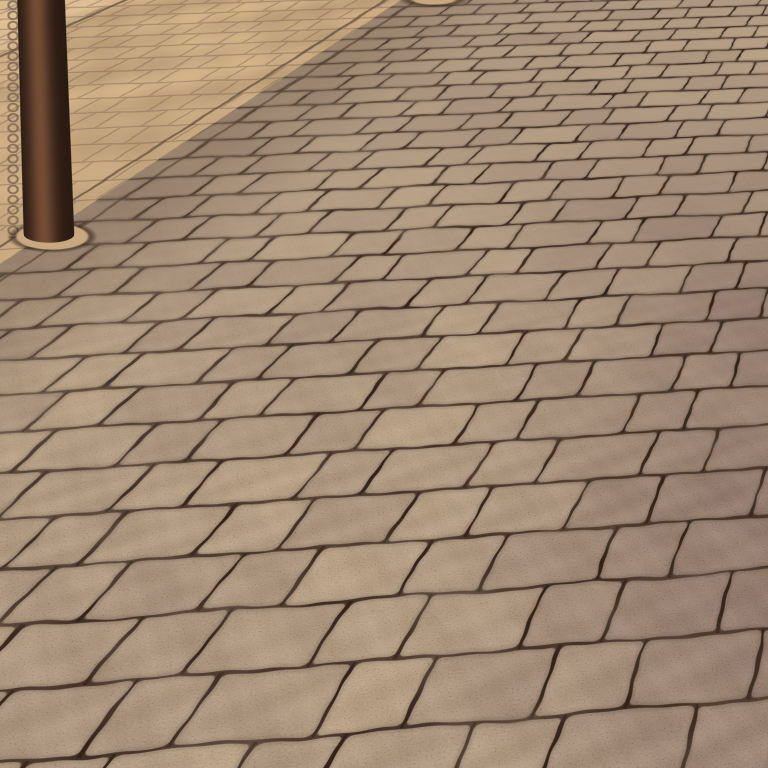
A WebGL 2 fragment shader for this texture:

```glsl
#version 300 es
precision highp float;
uniform vec2 u_resolution;
out vec4 outColor;

const vec3 CLAY = vec3(0.70, 0.61, 0.515);
const vec3 SHADED_CLAY = vec3(0.60, 0.51, 0.45);
const vec3 SAND = vec3(0.78, 0.66, 0.50);
const vec3 UMBER = vec3(0.47, 0.38, 0.31);
const vec3 JOINT = vec3(0.23, 0.165, 0.12);
const vec3 BLACK_BROWN = vec3(0.16, 0.10, 0.07);
const float HORIZON = 1.513;
const float PERIOD = 0.19;      // one long plus one short paver
const float LONG_SHARE = 0.60;

float hash(vec2 p) {
  return fract(sin(dot(p, vec2(127.1, 311.7))) * 43758.5453);
}

// Distance to the nearest scattered point
float cellular(vec2 p) {
  vec2 cell = floor(p);
  float nearest = 2.0;
  for (int j = -1; j <= 1; j++)
    for (int i = -1; i <= 1; i++) {
      vec2 c = cell + vec2(i, j);
      vec2 point = c + vec2(hash(c), hash(c + 37.0));
      nearest = min(nearest, length(p - point));
    }
  return nearest;
}

float waves(vec2 p) {
  return 0.5 * sin(p.x + 1.7 * sin(p.y)) + 0.3 * sin(2.3 * p.y - p.x)
       + 0.2 * sin(4.1 * p.x + 3.0 * p.y);
}

float cover(float dist, float halfWidth, float px) {
  return 1.0 - smoothstep(halfWidth - px, halfWidth + px, dist);
}

float softMin(float a, float b, float r) {
  float h = max(r - abs(a - b), 0.0) / r;
  return min(a, b) - 0.25 * h * h * r;
}

float gradientLength(float v) {
  return length(vec2(dFdx(v), dFdy(v)) * u_resolution);
}

// Ground plane: x runs along a row, y counts rows
vec2 groundPoint(vec2 uv, float depth) {
  return vec2(uv.x - 1.302, 22.6 * (1.0 - 0.057 * uv.x)) / depth;
}

float ellipse(vec2 p, vec2 radii) {
  return (length(p / radii) - 1.0) * min(radii.x, radii.y);
}

// Returns joint distance along a row (in periods) and the paver number
vec2 rowJoints(float along, float row) {
  float u = along / PERIOD - mix(-0.04, 0.20, mod(row, 2.0));
  u += 0.03 * (hash(vec2(row, 5.0)) - 0.5);
  float cell = floor(u);
  u -= cell;
  float a = 0.05 * (hash(vec2(cell, row)) - 0.5);
  float b = LONG_SHARE + 0.06 * (hash(vec2(cell + 0.5, row)) - 0.5);
  float c = 1.0 + 0.05 * (hash(vec2(cell + 1.0, row)) - 0.5);
  float dist = min(abs(u - a), min(abs(u - b), abs(u - c)));
  return vec2(dist, 2.0 * cell + step(a, u) + step(b, u) + step(c, u));
}

vec3 pavers(vec2 uv, vec2 g, vec2 scale, float depth, float px) {
  float row = floor(g.y);
  vec2 joint = rowJoints(g.x, row);
  float across = (0.5 - abs(fract(g.y) - 0.5)) / scale.y;
  float along = joint.x * PERIOD / scale.x;
  float edge = softMin(across, along, 0.006 * depth);
  float near = smoothstep(0.5, 1.3, depth);

  // Broad light, tint of each paver and stone grain
  float shade = smoothstep(0.55, 1.05, uv.x) * smoothstep(1.0, 0.5, uv.y);
  shade += 0.18 * waves(uv * 9.0) + 0.45 * (hash(vec2(joint.y, row)) - 0.35);
  vec3 color = mix(CLAY, SHADED_CLAY, clamp(shade, -0.2, 1.2));
  color = mix(color, UMBER, 0.4 * smoothstep(-1.15, -1.5, g.x));
  float pits = cellular(g * vec2(190.0, 17.0));
  float grain = cellular(g * vec2(420.0, 38.0) + 9.0);
  color *= 1.0 + near * (0.07 * (grain - 0.45) - 0.12 * cover(pits, 0.10, 0.08));
  color += 0.03 * waves(g * vec2(60.0, 5.0)) * near;

  // Worn rims and joints
  color *= 1.0 - 0.12 * cover(edge, 0.0035 * depth, 0.003 * depth);
  float width = depth * (0.0014 + 0.0006 * waves(g * vec2(43.0, 4.0)));
  float wear = 0.80 + 0.2 * waves(g * vec2(27.0, 2.0));
  wear *= mix(0.65, 1.0, smoothstep(-1.4, -0.75, g.x));
  float cross = cover(along, width * 1.15, px);
  float gap = max(cover(edge, width, px) * wear, cross * min(1.0, wear + 0.1));
  return mix(color, mix(JOINT, BLACK_BROWN, 0.5 * cross), gap);
}

vec3 sandyWalk(vec2 g, vec2 scale, float px) {
  float row = floor(g.y);
  float across = (0.5 - abs(fract(g.y) - 0.5)) / scale.y;
  float along = rowJoints(g.x * 1.4, row).x * PERIOD / (1.4 * scale.x);
  vec3 color = SAND * (1.0 + 0.07 * waves(g * vec2(13.0, 0.8)));
  color = mix(color, vec3(0.92, 0.80, 0.63), 0.6 * smoothstep(-2.2, -2.3, g.x));
  return mix(color, UMBER, 0.45 * cover(min(across, along), 0.0008, px));
}

void main() {
  vec2 uv = gl_FragCoord.xy / u_resolution;
  float px = 0.8 / min(u_resolution.x, u_resolution.y);
  float depth = HORIZON - uv.y;
  vec2 g = groundPoint(uv, depth);
  vec2 scale = vec2(gradientLength(g.x), gradientLength(g.y));
  g.y += 0.035 * waves(g * vec2(35.0, 2.0));
  g.x += 0.002 * waves(g.yx * vec2(4.0, 30.0));

  // Paving and kerb lines
  vec3 color = pavers(uv, g, scale, depth, px);
  float walk = cover((g.x + 1.52) / scale.x, 0.0, px);
  color = mix(color, sandyWalk(g, scale, px), walk);
  for (int i = 0; i < 3; i++) {
    float kerb = i < 2 ? -1.48 - 0.08 * float(i) : -2.22;
    color = mix(color, UMBER * 0.75, 0.7 * cover(abs(g.x - kerb) / scale.x, 0.0014, px));
  }

  // Hanging chain
  vec2 link = vec2(uv.x - 0.017, (fract(uv.y * 75.0) - 0.5) / 75.0);
  float chain = cover(abs(ellipse(link, vec2(0.006, 0.005))), 0.0012, px);
  color = mix(color, UMBER, 0.8 * chain * step(0.69, uv.y));

  // Post feet, then the tapered post
  for (int i = 0; i < 2; i++) {
    vec2 foot = i == 0 ? vec2(0.068, 0.692) : vec2(0.565, 1.001);
    float d = ellipse(uv - foot, i == 0 ? vec2(0.047, 0.017) : vec2(0.029, 0.007));
    color = mix(color, JOINT, 0.6 * cover(d, 0.003, 0.002));
    color = mix(color, SAND, cover(d, 0.0, px));
  }
  float rise = (uv.y - 0.6875) / 0.3125;
  float t = (uv.x - mix(0.064, 0.0535, rise)) / mix(0.033, 0.031, rise);
  float bottom = 0.695 - 0.011 * sqrt(max(1.0 - t * t, 0.0));
  float post = cover((abs(t) - 1.0) * 0.032, 0.0, px) * cover(bottom - uv.y, 0.0, px);
  vec3 metal = mix(BLACK_BROWN, vec3(0.45, 0.30, 0.21), exp(-4.0 * (t + 0.2) * (t + 0.2)));
  color = mix(color, metal, post);
  outColor = vec4(color, 1.0);
}
```
